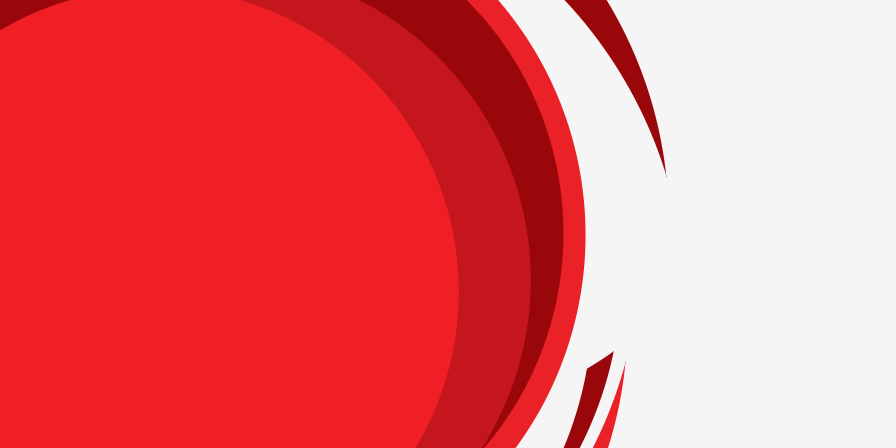
Write a WebGL 1 fragment shader that draws this background.

```glsl
precision highp float;
// Layered red discs on a pale ground, with thin curved blades along the right side.

uniform vec2 u_resolution;

const vec3 PALE   = vec3(0.961, 0.961, 0.961);
const vec3 BRIGHT = vec3(0.941, 0.122, 0.149);
const vec3 RIM    = vec3(0.918, 0.133, 0.153);
const vec3 MID    = vec3(0.769, 0.086, 0.110);
const vec3 DARK   = vec3(0.604, 0.027, 0.039);

// Signed distance to a disc, positive inside
float disc(vec2 p, vec2 center, float radius) {
  return radius - length(p - center);
}

// Disc whose edge runs from a to b, bulging by sag to the left of that direction
float arcDisc(vec2 p, vec2 a, vec2 b, float sag) {
  vec2 chord = b - a;
  float len = length(chord);
  vec2 normal = vec2(-chord.y, chord.x) / len;
  float radius = len * len / (8.0 * sag) + 0.5 * sag;
  return disc(p, 0.5 * (a + b) + normal * (sag - radius), radius);
}

// Part of the outer shape that lies beyond the inner one
float cut(float outer, float inner) {
  return min(outer, -inner);
}

// Paint a shape with an edge one pixel wide
vec3 paint(vec3 base, vec3 color, float dist, float pixel) {
  return mix(base, color, clamp(dist / pixel + 0.5, 0.0, 1.0));
}

void main() {
  // Units of canvas height
  float pixel = 1.0 / u_resolution.y;
  vec2 p = gl_FragCoord.xy * pixel;
  vec3 color = PALE;

  // Nested discs, from the rim inwards
  color = paint(color, RIM, disc(p, vec2(0.505, 0.4755), 0.802), pixel);
  color = paint(color, DARK, disc(p, vec2(0.522, 0.479), 0.7357), pixel);
  color = paint(color, MID, disc(p, vec2(0.483, 0.375), 0.7016), pixel);
  color = paint(color, BRIGHT, disc(p, vec2(0.346, 0.349), 0.678), pixel);

  // Upper blade, tapering downwards
  vec2 upperTip = vec2(1.487, 0.609);
  float upperBlade = cut(arcDisc(p, vec2(1.354, 1.0), upperTip, 0.0227),
                         arcDisc(p, vec2(1.260, 1.0), upperTip, 0.026));
  color = paint(color, DARK, upperBlade, pixel);

  // Lower dark blade with a slanted cap
  vec2 capLeft = vec2(1.310, 0.177);
  vec2 capRight = vec2(1.370, 0.216);
  float lowerBlade = cut(arcDisc(p, capRight, vec2(1.294, 0.0), 0.0078),
                         arcDisc(p, capLeft, vec2(1.258, 0.0), 0.0052));
  lowerBlade = cut(lowerBlade, arcDisc(p, capRight, capLeft, 0.0008));
  color = paint(color, DARK, lowerBlade, pixel);

  // Lower red sliver, tapering upwards
  vec2 sliverTip = vec2(1.396, 0.190);
  float sliver = cut(arcDisc(p, sliverTip, vec2(1.357, 0.0), 0.0052),
                     arcDisc(p, sliverTip, vec2(1.323, 0.0), 0.0052));
  color = paint(color, RIM, sliver, pixel);

  gl_FragColor = vec4(color, 1.0);
}
```
